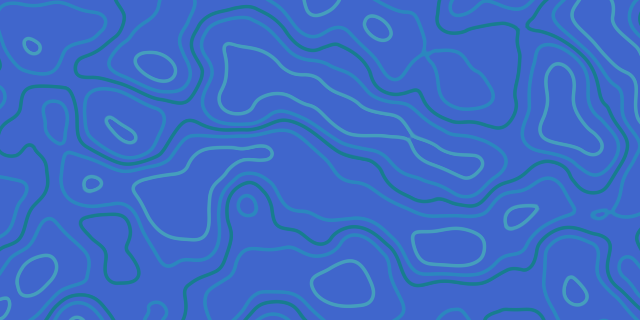
Write a Shadertoy shader that draws this pattern.

```glsl
vec2 cornerGradient(vec2 cell) {
    vec3 q = fract(cell.xyx * vec3(0.1031, 0.1030, 0.0973));
    q += dot(q, q.yzx + 33.33);
    return normalize(fract((q.xx + q.yz) * q.zy) - 0.5);
}

float gradientNoise(vec2 p) {
    vec2 cell = floor(p), f = fract(p);
    vec2 u = f * f * (3.0 - 2.0 * f);
    float a = dot(cornerGradient(cell), f);
    float b = dot(cornerGradient(cell + vec2(1, 0)), f - vec2(1, 0));
    float c = dot(cornerGradient(cell + vec2(0, 1)), f - vec2(0, 1));
    float d = dot(cornerGradient(cell + 1.0), f - 1.0);
    return mix(mix(a, b, u.x), mix(c, d, u.x), u.y);
}

// Rolling terrain: broad hills, with finer bumps that kink the contours
float terrain(vec2 p) {
    p = mat2(0.89, 0.45, -0.45, 0.89) * p * vec2(3.4, 3.9) + 17.3;
    return gradientNoise(p) + 0.22 * gradientNoise(p * 2.1 + 41.7);
}

// Coverage of a contour of even width, from height offset over slope
float contour(float height, float level, float slope) {
    float soft = max(0.002, 0.5 / iResolution.y);
    float dist = abs(height - level) / slope;
    return 1.0 - smoothstep(0.0055 - soft, 0.0055 + soft, dist);
}

void mainImage(out vec4 fragColor, in vec2 fragCoord) {
    vec2 p = fragCoord / iResolution.y;
    float h = terrain(p);

    // Local steepness, limited so flat ground does not flood with ink
    vec2 e = vec2(0.002, 0.0);
    vec2 grad = vec2(terrain(p + e.xy) - terrain(p - e.xy),
                     terrain(p + e.yx) - terrain(p - e.yx)) / (2.0 * e.x);
    float slope = max(length(grad), 0.5);

    // Middle slopes, summits and hollows, then the base level on top
    float middle = max(contour(h, 0.15, slope), contour(h, -0.14, slope));
    float peak = max(contour(h, 0.35, slope), contour(h, -0.36, slope));
    float base = contour(h, 0.0, slope);

    vec3 color = vec3(0.25, 0.40, 0.80);
    color = mix(color, vec3(0.17, 0.53, 0.75), middle);
    color = mix(color, vec3(0.27, 0.62, 0.74), peak);
    color = mix(color, vec3(0.09, 0.49, 0.56), base);
    fragColor = vec4(color, 1.0);
}
```
